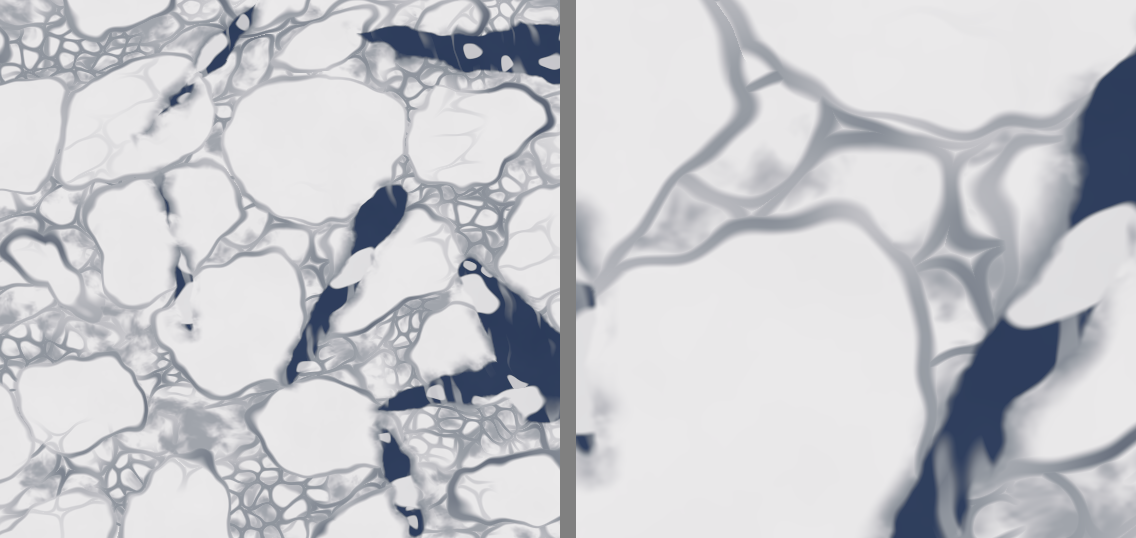
Left: the whole. Right: its middle third, enlarged.
Reproduce this texture procedurally as a WebGL 2 fragment shader.

```glsl
#version 300 es
precision highp float;
// Broken sea ice from above: pale rounded floes, grey rubble and navy leads.
// Warped cell layers at three sizes give floes, rubble and brash; tapered
// segments open the leads. All parts add to one "ink" depth, coloured last.
uniform vec2 u_resolution;
out vec4 fragColor;

float hash(vec2 p) {
  return fract(sin(dot(p, vec2(127.1, 311.7))) * 43758.55);
}

float noise(vec2 p) {
  vec2 i = floor(p), f = fract(p);
  f = f * f * (3.0 - 2.0 * f);
  return mix(mix(hash(i), hash(i + vec2(1, 0)), f.x),
             mix(hash(i + vec2(0, 1)), hash(i + vec2(1, 1)), f.x), f.y);
}

float fbm(vec2 p) {
  float sum = 0.0, amp = 0.53;
  for (int i = 0; i < 4; i++) {
    sum += amp * noise(p);
    p = mat2(1.6, 1.2, -1.2, 1.6) * p + 7.3;
    amp *= 0.5;
  }
  return sum;
}

vec2 cellPoint(vec2 cell) {
  return cell + 0.1 + 0.8 * vec2(hash(cell), hash(cell + 41.7));
}

// Rounded cells: x = distance to the edge in cell units, y = random id.
vec2 floes(vec2 p, float sharpness) {
  vec2 base = floor(p), home = base, nearest = vec2(9.0);
  for (int y = -1; y <= 1; y++)
    for (int x = -1; x <= 1; x++) {
      vec2 cell = base + vec2(x, y), r = cellPoint(cell) - p;
      if (dot(r, r) < dot(nearest, nearest)) { nearest = r; home = cell; }
    }
  float sum = 0.0;
  for (int y = -2; y <= 2; y++)
    for (int x = -2; x <= 2; x++) {
      vec2 cell = home + vec2(x, y), r = cellPoint(cell) - p;
      if (x != 0 || y != 0)
        sum += exp(-sharpness * dot(0.5 * (r + nearest), normalize(r - nearest)));
    }
  return vec2(-log(sum) / sharpness, hash(home + 13.1));
}

// Signed distance to a segment whose radius runs from r.x to r.y.
float lead(vec2 p, vec2 a, vec2 b, vec2 r) {
  vec2 ab = b - a;
  float t = clamp(dot(p - a, ab) / dot(ab, ab), 0.0, 1.0);
  return length(p - a - t * ab) - mix(r.x, r.y, t);
}

float leads(vec2 p) {
  float d = lead(p, vec2(0.66, 0.94), vec2(1.07, 0.90), vec2(0.008, 0.058));
  d = min(d, lead(p, vec2(0.71, 0.60), vec2(0.54, 0.30), vec2(0.045, 0.010)));
  d = min(d, lead(p, vec2(0.88, 0.49), vec2(1.02, 0.31), vec2(0.020, 0.085)));
  d = min(d, lead(p, vec2(0.94, 0.30), vec2(0.70, 0.22), vec2(0.045, 0.010)));
  d = min(d, lead(p, vec2(0.70, 0.20), vec2(0.77, 0.02), vec2(0.014, 0.022)));
  d = min(d, lead(p, vec2(0.48, 1.02), vec2(0.28, 0.75), vec2(0.014, 0.010)));
  return min(d, lead(p, vec2(0.31, 0.68), vec2(0.36, 0.41), vec2(0.009, 0.014)));
}

float line(float d, float width) {
  return 1.0 - smoothstep(0.2 * width, width, abs(d));
}

vec3 iceColor(float ink) {
  vec3 c = mix(vec3(0.912, 0.908, 0.912), vec3(0.75, 0.75, 0.77), clamp(ink / 0.25, 0.0, 1.0));
  c = mix(c, vec3(0.59, 0.61, 0.64), clamp((ink - 0.25) / 0.22, 0.0, 1.0));
  c = mix(c, vec3(0.37, 0.40, 0.46), clamp((ink - 0.47) / 0.25, 0.0, 1.0));
  return mix(c, vec3(0.18, 0.24, 0.36), clamp((ink - 0.72) / 0.23, 0.0, 1.0));
}

void main() {
  vec2 p = gl_FragCoord.xy / u_resolution.y;
  vec2 q = p + 0.07 * (vec2(fbm(p * 5.0), fbm(p * 5.0 + 31.0)) - 0.5);
  q += 0.012 * (vec2(noise(p * 34.0), noise(p * 34.0 + 17.0)) - 0.5);
  vec2 tilted = mat2(0.94, -0.34, 0.34, 0.94) * q;

  // Three floe sizes, with distances in canvas units.
  vec2 big = floes(tilted * vec2(3.3, 4.6) + 2.6, 10.0) * vec2(0.25, 1.0);
  vec2 mid = floes(tilted * vec2(8.5, 14.0) + 5.0, 12.0) * vec2(0.09, 1.0);
  vec2 brash = floes(q * vec2(27.0, 33.0), 12.0) * vec2(0.033, 1.0);
  float zone = fbm(p * 4.0 + 11.0), patchy = noise(p * 13.0 + 3.0);

  // Rim of each large floe; the rubble lies outside it.
  float rim = big.x - clamp(0.17 * (zone - 0.36), 0.0, 0.05);
  float rubble = 1.0 - smoothstep(-0.004, 0.006, rim);
  float ink = line(rim, 0.005 + 0.005 * patchy) * mix(0.15, 0.72, patchy * zone * 1.7);
  ink = max(ink, rubble * line(mid.x, 0.007) * mix(0.12, 0.62, noise(p * 17.0)));
  ink = max(ink, rubble * line(brash.x, 0.005) * 0.5 * smoothstep(0.4, 0.8, noise(p * 9.0 + 8.0)));
  ink = max(ink, line(mid.x, 0.005) * 0.16 * smoothstep(0.55, 0.8, noise(p * 7.0 + 20.0)));

  // Grey slush among the rubble and along the leads.
  float d = leads(q) + 0.28 * (min(big.x, 0.08) - 0.025) + 0.022 * (fbm(p * 22.0) - 0.5);
  float grain = fbm(q * vec2(24.0, 30.0));
  ink = max(ink, rubble * 0.42 * smoothstep(0.42, 0.78, grain));
  ink = max(ink, (1.0 - smoothstep(0.0, 0.028, d)) * 0.55 * smoothstep(0.3, 0.7, grain));

  // Open water with drifting floes and pale streaks.
  float water = 1.0 - smoothstep(-0.004, 0.004, d);
  float drift = step(0.76, mid.y) * smoothstep(0.004, 0.010, mid.x);
  drift = max(drift, step(0.84, brash.y) * smoothstep(0.002, 0.006, brash.x) * 0.85);
  float streak = smoothstep(0.58, 0.85, noise(vec2(q.x * 75.0 + q.y * 14.0, q.y * 16.0)));
  streak *= smoothstep(-0.06, -0.005, d);
  ink = mix(ink, mix(1.0 - 0.5 * streak, 0.06, drift), water);

  // Faint mottling of the snow.
  vec3 color = iceColor(ink) + 0.022 * (fbm(p * 16.0) - 0.5);
  fragColor = vec4(color, 1.0);
}
```
